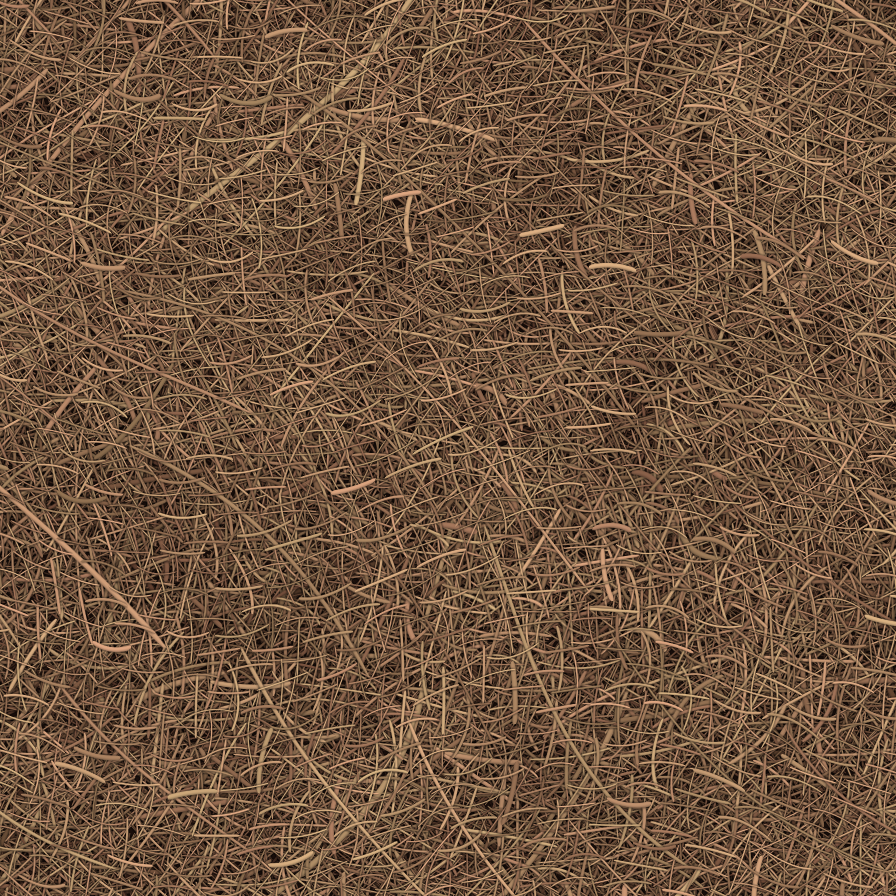
Give the GLSL for this texture, as a WebGL 2 fragment shader.

```glsl
#version 300 es
precision highp float;
// A dense mat of dry brown plant fibres. Each layer is a turned and warped grid of
// long cells with one thin bent strand in each. Layers are blended from near and
// pale to deep and dark, and every strand casts a soft shadow on those below it.

uniform vec2 u_resolution;
out vec4 fragColor;

const int LAYERS = 44;
const float GOLDEN_ANGLE = 2.39996;
const float SHADOW_REACH = 0.0027;
const float SHADOW_DEPTH = 0.27;
const vec3 GAP = vec3(0.10, 0.055, 0.04);
const vec3 UMBER = vec3(0.13, 0.07, 0.05);
const vec3 BROWN = vec3(0.39, 0.27, 0.20);
const vec3 STRAW = vec3(0.76, 0.60, 0.46);

// Integer hash: three values in 0..1 for a cell and an index.
vec3 hash3(ivec2 cell, int index) {
    uvec3 v = uvec3(ivec3(cell, index)) * 1664525u + 1013904223u;
    v.x += v.y * v.z; v.y += v.z * v.x; v.z += v.x * v.y;
    v ^= v >> 16u;
    v.x += v.y * v.z; v.y += v.z * v.x; v.z += v.x * v.y;
    return vec3(v >> 8u) / 16777216.0;
}

float valueNoise(vec2 p, int seed) {
    ivec2 c = ivec2(floor(p));
    vec2 f = fract(p);
    f = f * f * (3.0 - 2.0 * f);
    float bottom = mix(hash3(c, seed).x, hash3(c + ivec2(1, 0), seed).x, f.x);
    float top = mix(hash3(c + ivec2(0, 1), seed).x, hash3(c + ivec2(1, 1), seed).x, f.x);
    return mix(bottom, top, f.y);
}

// Colour ramp from deep umber to pale straw, shifted slightly to red or gold.
vec3 fibreColour(float tone, float warmth) {
    vec3 c = tone < 0.42 ? mix(UMBER, BROWN, tone / 0.42)
                         : mix(BROWN, STRAW, (tone - 0.42) / 0.58);
    return c * mix(vec3(1.03, 0.96, 0.97), vec3(0.99, 1.03, 0.97), warmth);
}

// Turns and gently warps the plane so the strands of a layer change direction.
vec2 layerCoord(vec2 p, vec2 dir, float phase) {
    p += 0.05 * sin(7.0 * p.yx + vec2(phase, phase * 1.7));
    return vec2(dot(p, dir), dot(p, vec2(-dir.y, dir.x))) + phase;
}

// Position on a strand bent within its cell: x is -1..1 along it, y is across it.
vec2 strandCoord(vec2 q, vec2 halfCell, vec3 form) {
    float tilt = (form.x - 0.5) * 0.84;
    float bend = (form.y - 0.5) * 0.84;
    float shift = (form.z * 2.0 - 1.0) * (0.85 - abs(tilt) - abs(bend));
    float u = q.x / halfCell.x;
    float curve = halfCell.y * (shift + tilt * u + bend * (2.0 * u * u - 1.0));
    float slope = halfCell.y / halfCell.x * (tilt + 4.0 * bend * u);
    return vec2(u, (q.y - curve) * inversesqrt(1.0 + slope * slope));
}

// One layer of strands: lit colour times cover in rgb, light let through in a.
vec4 strandLayer(vec2 p, float pixel, int layer, vec2 cellSize, float level, float breadth) {
    float angle = float(layer) * GOLDEN_ANGLE;
    vec2 dir = vec2(cos(angle), sin(angle));
    vec2 q = layerCoord(p, dir, float(layer) * 1.37) / cellSize;
    float row = floor(q.y);
    q.x += fract(row * 0.618 + float(layer) * 0.37);
    ivec2 cell = ivec2(floor(q));
    vec3 form = hash3(cell, layer * 2);
    vec3 look = hash3(cell, layer * 2 + 1);

    vec2 s = strandCoord((fract(q) - 0.5) * cellSize, 0.5 * cellSize, form);
    float reach = mix(0.75, 1.0, look.z);
    float taper = 1.0 - smoothstep(reach - 0.15, reach, abs(s.x));
    float halfWidth = breadth * mix(0.0008, 0.0018, look.x * look.x);
    halfWidth *= (look.x > 0.97 ? 1.5 : 1.0) * mix(0.5, 1.0, taper);
    float d = abs(s.y);
    float cover = clamp(0.5 + (halfWidth - d) / pixel, 0.0, 1.0);
    cover *= smoothstep(0.0, 0.2, taper);
    float shadow = taper * (1.0 - smoothstep(halfWidth, halfWidth + SHADOW_REACH, d));

    // The rounded strand is lit from above.
    float side = clamp(s.y / halfWidth, -1.0, 1.0);
    float shade = 0.98 + 0.14 * side * dir.x - 0.18 * side * side;
    float tone = clamp(level + (look.y - 0.5) * 0.5, 0.0, 1.15);
    vec3 colour = fibreColour(tone, look.z) * shade;
    return vec4(colour * cover, (1.0 - cover) * (1.0 - SHADOW_DEPTH * shadow));
}

void main() {
    float pixel = 1.0 / u_resolution.y;
    vec2 p = gl_FragCoord.xy * pixel;

    // Broad clumps make some areas a little deeper than others.
    float clump = 0.6 * valueNoise(p * 7.0, 901) + 0.4 * valueNoise(p * 17.0, 902);

    // Blend from the nearest layer down until hardly any light passes.
    vec3 colour = vec3(0.0);
    float through = 1.0;
    for (int i = 0; i < LAYERS; i++) {
        float depth = float(i) / float(LAYERS - 1);
        float vary = fract(float(i) * 0.618);
        bool longStrands = i % 6 == 1;
        vec2 cellSize = longStrands ? vec2(0.48, 0.09)
                                    : vec2(mix(0.06, 0.15, vary), mix(0.022, 0.03, vary));
        float level = mix(0.97, 0.18, depth) + 0.22 * (clump - 0.5);
        vec4 strands = strandLayer(p, pixel, i, cellSize, level, longStrands ? 1.25 : 1.0);
        colour += through * strands.rgb;
        through *= strands.a;
        if (through < 0.02) break;
    }
    fragColor = vec4(colour + through * GAP, 1.0);
}
```
